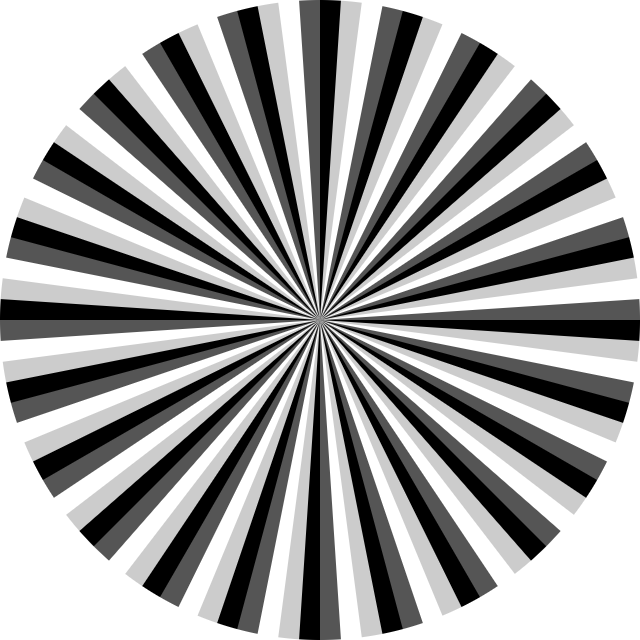
Reproduce this pattern procedurally as a Shadertoy shader.

```glsl
// A round sunburst of repeating dark gray, black, light gray and white rays.
const float RAY_GROUPS = 24.0;   // groups of four rays around the disc
const float DISC_RADIUS = 0.5;   // in canvas heights
const float RAY_SHARE = 0.25;    // part of a group that one ray takes
const float PHASE_SHIFT = 0.25;  // puts the dark-to-black edge at the top
const vec3 DARK_GRAY = vec3(0.333);
const vec3 BLACK = vec3(0.0);
const vec3 LIGHT_GRAY = vec3(0.8);
const vec3 WHITE = vec3(1.0);
const float TAU = 6.2831853;

// Running total of a ray that begins at "start" within each group
float rayIntegral(float phase, float start) {
    return floor(phase) * RAY_SHARE + clamp(fract(phase) - start, 0.0, RAY_SHARE);
}

// Average presence of a ray across one pixel, which stays smooth at the hub
float rayCoverage(float phase, float start, float width) {
    float ahead = rayIntegral(phase + 0.5 * width, start);
    float behind = rayIntegral(phase - 0.5 * width, start);
    return clamp((ahead - behind) / width, 0.0, 1.0);
}

void mainImage(out vec4 fragColor, in vec2 fragCoord) {
    float side = min(iResolution.x, iResolution.y);
    float pixel = 1.0 / side;
    vec2 p = (fragCoord - 0.5 * iResolution.xy) / side;
    float radius = max(length(p), 0.25 * pixel);

    // Clockwise angle from the top, counted in ray groups
    float phase = atan(p.x, p.y + 1e-6) / TAU * RAY_GROUPS + PHASE_SHIFT;
    float width = pixel * RAY_GROUPS / (TAU * radius);

    // Rays
    float dark = rayCoverage(phase, 0.0, width);
    float black = rayCoverage(phase, RAY_SHARE, width);
    float light = rayCoverage(phase, 2.0 * RAY_SHARE, width);
    float white = max(1.0 - dark - black - light, 0.0);
    vec3 rays = dark * DARK_GRAY + black * BLACK + light * LIGHT_GRAY + white * WHITE;

    // Disc on a white ground
    float disc = clamp((DISC_RADIUS - radius) / pixel + 0.5, 0.0, 1.0);
    fragColor = vec4(mix(WHITE, rays, disc), 1.0);
}
```
